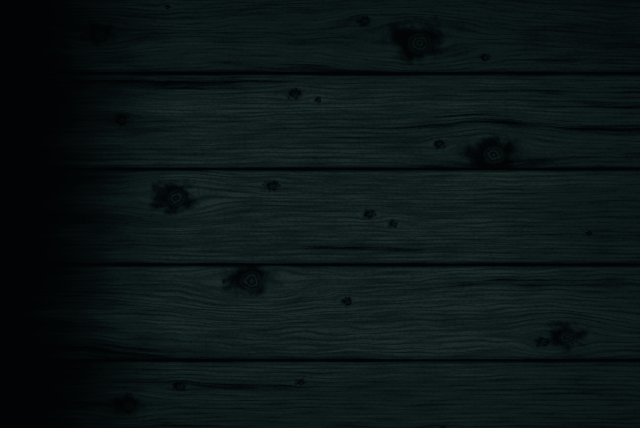
A Shadertoy shader for this texture:

```glsl
// Five dark teal, weathered wooden boards laid horizontally, fading to black at the left.
// Layered sines bend the grain around scattered knots, stretched cellular noise
// gives the fibres, and thin dark seams separate the boards.

const float BOARD_HEIGHT = 0.2236;   // lengths are in canvas heights
const float FIRST_SEAM   = 0.158;
const float SEAM_WIDTH   = 0.0028;   // half width of the gap
const float GRAIN_LINES  = 92.0;     // growth lines per canvas height
const float KNOT_RADIUS  = 0.046;
const float SMALL_KNOT   = 0.013;
const int   KNOTS        = 5;        // per board; the first two are large
const vec3  BLACK = vec3(0.004, 0.010, 0.014);
const vec3  DARK  = vec3(0.020, 0.043, 0.048);
const vec3  TEAL  = vec3(0.052, 0.102, 0.100);
const vec3  PALE  = vec3(0.110, 0.165, 0.160);
const float TAU   = 6.28318;

vec2 hash2(vec2 p) {
    vec3 h = fract(p.xyx * vec3(0.1031, 0.1030, 0.0973));
    h += dot(h, h.yzx + 33.33);
    return fract((h.xx + h.yz) * h.zy);
}

// Distance to the nearest scattered point
float cellular(vec2 p) {
    vec2 cell = floor(p), f = p - cell;
    float nearest = 4.0;
    for (int y = -1; y <= 1; y++)
        for (int x = -1; x <= 1; x++) {
            vec2 o = vec2(x, y);
            vec2 d = o + hash2(cell + o) - f;
            nearest = min(nearest, dot(d, d));
        }
    return sqrt(nearest);
}

// Smooth irregular field, roughly -1 to 1
float layeredSines(vec2 p) {
    float sum = 0.0, amp = 0.55;
    for (int i = 0; i < 5; i++) {
        sum += amp * sin(p.x + 1.6 * sin(p.y * 0.8)) * cos(p.y + 1.3 * sin(p.x * 0.7));
        p = mat2(0.8, 0.6, -0.6, 0.8) * p * 1.9 + 2.7;
        amp *= 0.62;
    }
    return sum;
}

// Centre (xy, y from the board's lower edge) and radius (z) of one knot
vec3 knotOf(float board, int k) {
    bool large = k < 2;
    float n = 2.0 * board + float(k) + (large ? 0.0 : 37.0 + board * 3.0);
    float x = 0.2 + 1.2 * fract(n * 0.618 + 0.08);
    float y = BOARD_HEIGHT * (0.5 + 0.34 * sin(n * 2.4 + 3.05));
    float size = 0.5 + 0.5 * cos(1.9 * (n - 2.3));
    return vec3(x, y, large ? KNOT_RADIUS * (0.22 + 0.78 * size)
                            : SMALL_KNOT * (0.4 + 0.6 * size));
}

void mainImage(out vec4 fragColor, in vec2 fragCoord) {
    vec2 p = fragCoord / iResolution.y;
    float pixel = 1.0 / iResolution.y;

    // Boards
    float row = (p.y - FIRST_SEAM) / BOARD_HEIGHT + 1.0;
    float board = floor(row);
    vec2 q = vec2(p.x, fract(row) * BOARD_HEIGHT);
    vec2 shift = vec2(7.3, 3.1) * board;

    // Knots: bend the grain, darken ragged wood, draw a ringed eye
    float grainY = q.y, rot = 0.0, eye = 0.0, rings = 0.0;
    for (int k = 0; k < KNOTS; k++) {
        vec3 knot = knotOf(board, k);
        vec2 d = (q - knot.xy) / knot.z;
        vec2 reach = d / vec2(3.2, 1.5);
        grainY -= 0.8 * d.y * knot.z * exp(-dot(reach, reach));
        float rough = layeredSines(d * 2.3 + shift + float(k));
        float r = length(d * vec2(0.72, 1.0)) + 0.45 * rough;
        rot = max(rot, 1.0 - smoothstep(0.35, 1.35, r));
        float eyeR = length((d - vec2(0.2, -0.1)) * vec2(0.85, 1.0)) + 0.1 * rough;
        float inside = 1.0 - smoothstep(0.35, 0.62, eyeR);
        eye = max(eye, inside);
        rings += inside * sin(eyeR * 30.0 + rough);
    }

    // Grain: wavy figure, growth lines, fibres and fine grit
    float figure = 0.5 + 0.5 * cos(2.1 * (board - 1.0));
    float g = grainY + (0.004 + 0.012 * figure)
            * layeredSines(vec2(q.x * 3.5, q.y * 11.0) + shift);
    float streaks = layeredSines(vec2(q.x * 2.2, g * 48.0) + shift);
    float patches = layeredSines(q * vec2(5.0, 13.0) + shift.yx);
    float lines = 0.5 + 0.5 * sin(TAU * g * GRAIN_LINES + 2.5 * streaks);
    float fibres = cellular(vec2(q.x * 11.0, g * 150.0) + shift);
    float grit = cellular(p * vec2(110.0, 170.0));

    float tone = 0.72 + 0.13 * streaks + 0.08 * patches;
    tone -= 0.24 * pow(lines, 3.0) * (0.7 + 0.5 * patches);
    tone += 0.30 * (0.45 - fibres) + 0.16 * (0.45 - grit);
    tone -= 0.35 * smoothstep(0.45, 0.95, -streaks);    // open cracks
    tone *= 1.0 - 0.85 * rot;
    tone = mix(tone, 0.52 + 0.2 * rings - 0.2 * grit, 0.8 * eye);

    // Seams: a dark gap, soft shadow and a faint worn edge below
    float seamY = min(q.y, BOARD_HEIGHT - q.y)
                + 0.0012 * layeredSines(vec2(p.x * 17.0, floor(row + 0.5) * 4.0));
    float below = BOARD_HEIGHT - q.y;
    tone += 0.10 * exp(-pow((below - 0.009) / 0.003, 2.0));
    tone *= 0.55 + 0.45 * smoothstep(0.0, 0.014, seamY);
    tone *= smoothstep(SEAM_WIDTH - pixel, SEAM_WIDTH + pixel, seamY);

    // Light: black at the left, dimmer along the other sides
    float light = smoothstep(0.03, 0.46, p.x + 0.05 * patches + 0.03 * streaks);
    light *= 1.0 - 0.34 * smoothstep(0.72, 1.0, p.y);
    light *= 1.0 - 0.22 * (1.0 - smoothstep(0.0, 0.22, p.y));
    light *= 1.0 - 0.24 * smoothstep(1.05, 1.5, p.x);
    tone = clamp(tone * light, 0.0, 1.0);

    vec3 color = mix(BLACK, DARK, smoothstep(0.0, 0.3, tone));
    color = mix(color, TEAL, smoothstep(0.22, 0.62, tone));
    color = mix(color, PALE, smoothstep(0.55, 1.0, tone));
    fragColor = vec4(color, 1.0);
}
```
